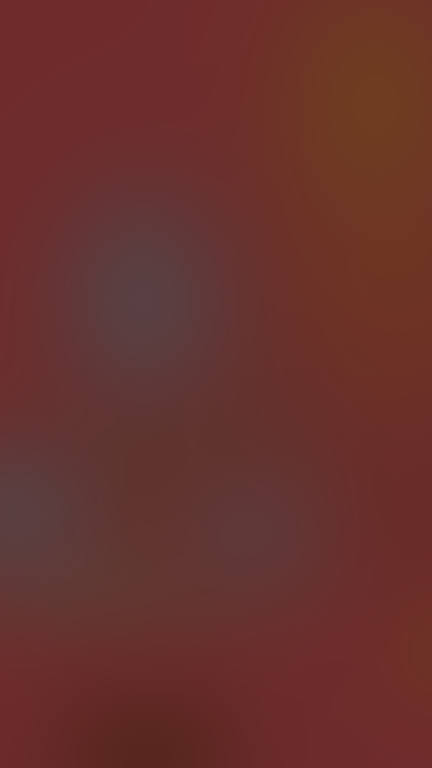
Give the GLSL for this background, as a Shadertoy shader.

```glsl
// Soft, blurred background of wine red with amber, slate and umber glows.

// Elliptical Gaussian falloff; centre and radius are fractions of the canvas.
float glow(vec2 uv, vec2 centre, vec2 radius) {
    vec2 d = (uv - centre) / radius;
    return exp(-dot(d, d));
}

void mainImage(out vec4 fragColor, in vec2 fragCoord) {
    vec2 uv = fragCoord / iResolution.xy;

    vec3 wine  = vec3(0.435, 0.170, 0.172);
    vec3 amber = vec3(0.430, 0.236, 0.128);
    vec3 rust  = vec3(0.432, 0.200, 0.137);
    vec3 slate = vec3(0.345, 0.252, 0.262);
    vec3 umber = vec3(0.375, 0.192, 0.160);

    // Wine base, dimmed across the middle
    vec3 color = wine;
    color = mix(color, vec3(0.395, 0.185, 0.175), 0.9 * glow(uv, vec2(0.58, 0.45), vec2(0.38, 0.24)));
    color = mix(color, vec3(0.410, 0.168, 0.150), 0.8 * glow(uv, vec2(0.97, 0.35), vec2(0.18, 0.13)));

    // Warm column on the right
    color = mix(color, rust, 0.95 * glow(uv, vec2(0.93, 0.63), vec2(0.28, 0.17)));
    color = mix(color, amber, glow(uv, vec2(0.87, 0.865), vec2(0.25, 0.18)));
    color = mix(color, rust, 0.85 * glow(uv, vec2(1.02, 0.15), vec2(0.13, 0.08)));

    // Olive-brown haze below the centre
    color = mix(color, vec3(0.382, 0.225, 0.195), 0.9 * glow(uv, vec2(0.24, 0.25), vec2(0.36, 0.10)));
    color = mix(color, umber, 0.95 * glow(uv, vec2(0.35, 0.395), vec2(0.28, 0.11)));

    // Cool slate glows
    color = mix(color, slate, 0.97 * glow(uv, vec2(0.33, 0.610), vec2(0.21, 0.145)));
    color = mix(color, slate, 0.90 * glow(uv, vec2(0.03, 0.335), vec2(0.21, 0.105)));
    color = mix(color, vec3(0.372, 0.226, 0.226), 0.85 * glow(uv, vec2(0.58, 0.310), vec2(0.18, 0.095)));

    // Dark umber pool at the bottom edge
    color = mix(color, vec3(0.340, 0.148, 0.118), 0.95 * glow(uv, vec2(0.34, 0.015), vec2(0.24, 0.105)));

    fragColor = vec4(color, 1.0);
}
```
